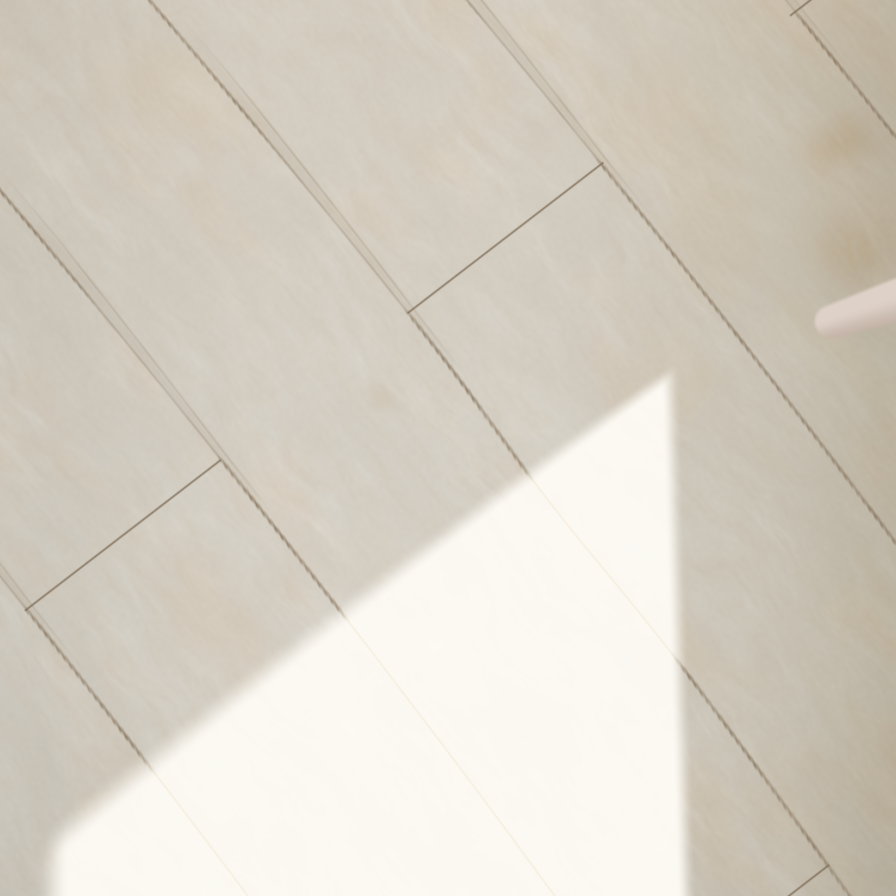
A Shadertoy shader for this texture:

```glsl
vec2 hashGradient(vec2 cell) {
    vec2 h = vec2(dot(cell, vec2(127.1, 311.7)), dot(cell, vec2(269.5, 183.3)));
    return fract(sin(h) * 43758.5) * 2.0 - 1.0;
}

float gradientNoise(vec2 p) {
    vec2 i = floor(p), f = fract(p);
    vec2 w = f * f * f * (f * (f * 6.0 - 15.0) + 10.0);
    vec2 e = vec2(1.0, 0.0);
    float low = mix(dot(hashGradient(i), f), dot(hashGradient(i + e), f - e), w.x);
    float high = mix(dot(hashGradient(i + e.yx), f - e.yx), dot(hashGradient(i + 1.0), f - 1.0), w.x);
    return mix(low, high, w.y);
}

float fbm(vec2 p) {
    float sum = 0.0, amp = 0.6;
    for (int i = 0; i < 4; i++) {
        sum += amp * gradientNoise(p);
        p = p * 2.03 + 7.1;
        amp *= 0.55;
    }
    return sum;
}

// Distance to a segment in x, position along it in y
vec2 segment(vec2 p, vec2 a, vec2 b) {
    vec2 pa = p - a, ba = b - a;
    float h = clamp(dot(pa, ba) / dot(ba, ba), 0.0, 1.0);
    return vec2(length(pa - ba * h), h);
}

float stroke(float d, float halfWidth, float soft) {
    return 1.0 - smoothstep(halfWidth - soft, halfWidth + soft, abs(d));
}

float blotch(vec2 p, vec2 centre, float size) {
    vec2 d = (p - centre) / size;
    return exp(-dot(d, d));
}

// Slanted quadrilateral of light with soft borders
float sunPatch(vec2 p) {
    float run = 0.745 - p.x;
    float top = (p.y - 0.419 - 0.7 * run - 0.0845 * run * run) * 0.8;
    float blur = 0.009 + 0.017 * clamp(run, 0.0, 1.0);
    float right = 0.748 + 0.032 * (p.y - 0.419) - p.x;
    return smoothstep(-blur, blur, top)
         * smoothstep(-0.011, 0.011, right)
         * smoothstep(-0.02, 0.02, p.x - 0.058);
}

void mainImage(out vec4 fragColor, in vec2 fragCoord) {
    vec2 p = fragCoord / iResolution.xy;
    p.y = 1.0 - p.y;
    float px = 1.0 / iResolution.y;

    // Long joints, bowed slightly and fanning out
    float offsets[5] = float[5](-0.544, -0.182, 0.1667, 0.521, 0.877);
    float along = dot(p, vec2(0.62, 0.785));
    float across = dot(p, vec2(0.785, -0.62));
    float joint = 0.0, bevel = 0.0, seam = 0.0, plank = 0.0;
    for (int k = 0; k < 5; k++) {
        float fk = float(k);
        float bow = (0.892 - 0.0195 * fk) * p.y - 0.0713 * p.y * p.y;
        if (k == 2) bow -= 0.009 * exp(-pow((p.y - 0.56) / 0.12, 2.0));
        float d = (p.x - offsets[k] - bow) * 0.77;
        plank += step(0.0, d);
        float before = 0.681 - 0.166 * fk - p.y;
        float thin = smoothstep(-0.005, 0.01, before) * (1.0 - smoothstep(0.13, 0.24, before));
        float twist = sin(along * 560.0 + d * 700.0) * (1.0 - thin);
        float wear = 0.85 + 0.5 * gradientNoise(vec2(along * 28.0, fk * 3.3));
        float rope = stroke(d + 0.0004 * twist, mix(0.0017, 0.001, thin), 0.0012 + 0.5 * px);
        joint = max(joint, rope * (0.85 + 0.15 * twist) * mix(1.0, 0.6, thin) * wear);
        seam = max(seam, stroke(d, 0.0007, 0.0008 + 0.5 * px));
        float fade = smoothstep(-0.08, 0.02, before) * (1.0 - smoothstep(0.18, 0.36, before));
        float gap = 0.007 + 0.03 * clamp(before, 0.0, 0.25);
        bevel = max(bevel, fade * wear * stroke(d - gap, 0.0012, 0.0012 + 0.5 * px));
        bevel = max(bevel, 0.3 * fade * stroke(d - gap * 0.5, gap * 0.4, 0.003));
    }

    // Short end joints
    float endJoint = 0.0;
    for (int j = 0; j < 4; j++) {
        vec2 start = j < 3 ? vec2(0.0286, 0.681) + float(j) * vec2(0.427, -0.332) : vec2(0.7075, 1.133);
        float d = segment(p, start, start + vec2(0.217, -0.167)).x;
        endJoint = max(endJoint, stroke(d, 0.0009, 0.0009 + 0.5 * px));
    }

    // Pale wood with warped, stretched grain in broken streaks
    vec2 wood = vec2(along, across) + plank * vec2(3.7, 1.9);
    float warp = fbm(wood * vec2(4.0, 8.0));
    float cloud = fbm(wood * vec2(6.0, 13.0) + 4.0 + warp);
    float grain = fbm(wood * vec2(16.0, 62.0) + vec2(0.0, warp * 4.0));
    float streak = grain * (0.7 + 0.9 * smoothstep(-0.15, 0.3, cloud));
    float speck = gradientNoise(wood * vec2(130.0, 190.0));
    vec3 col = vec3(0.829, 0.807, 0.765);
    col -= vec3(0.055, 0.06, 0.075) * smoothstep(0.55, 1.0, p.x);
    col -= vec3(0.045, 0.05, 0.06) * smoothstep(0.86, 1.04, p.x);
    col -= vec3(0.028, 0.027, 0.028) * smoothstep(0.3, 0.0, p.x);
    col -= vec3(0.0, 0.006, 0.014) * smoothstep(0.5, 0.0, p.y);
    col -= 0.02 * smoothstep(0.7, 1.0, p.y);
    col += vec3(0.03, 0.032, 0.034) * cloud;
    col += vec3(0.022, 0.032, 0.044) * streak + 0.011 * speck;
    col += vec3(0.008, -0.006, -0.02) * smoothstep(-0.05, 0.3, warp);

    // Warm stains, torn by the grain
    vec2 bent = p + 0.05 * vec2(cloud, warp) + 0.012 * grain;
    float stain = blotch(bent, vec2(0.935, 0.16), 0.028) + blotch(bent, vec2(0.95, 0.265), 0.05)
                + 0.6 * blotch(bent, vec2(0.425, 0.443), 0.014);
    col -= vec3(0.025, 0.055, 0.09) * stain * (0.85 + 1.2 * grain);

    col = mix(col, vec3(0.68, 0.63, 0.55), bevel * 0.6);
    col = mix(col, vec3(0.54, 0.47, 0.38), clamp(joint, 0.0, 1.0) * 0.85);
    col = mix(col, vec3(0.47, 0.40, 0.31), endJoint * 0.85);

    // Sunlight washes out the grain and joints
    vec3 lit = vec3(0.985, 0.975, 0.95) + 0.009 * cloud + 0.007 * grain;
    lit -= vec3(0.03, 0.055, 0.115) * seam * 0.8;
    col = mix(col, lit, sunPatch(p));

    // Rounded rod entering from the right
    vec2 rod = segment(p, vec2(0.928, 0.359), vec2(1.06, 0.316));
    float radius = 0.0185 + 0.009 * rod.y;
    float side = dot(p - vec2(0.928, 0.359), vec2(0.31, 0.95)) / radius;
    vec3 rodColor = mix(vec3(0.87, 0.82, 0.78), vec3(0.77, 0.705, 0.66), smoothstep(-0.3, 1.1, side));
    col = mix(col, rodColor, 1.0 - smoothstep(-0.002 - px, 0.002 + px, rod.x - radius));

    fragColor = vec4(clamp(col, 0.0, 1.0), 1.0);
}
```
